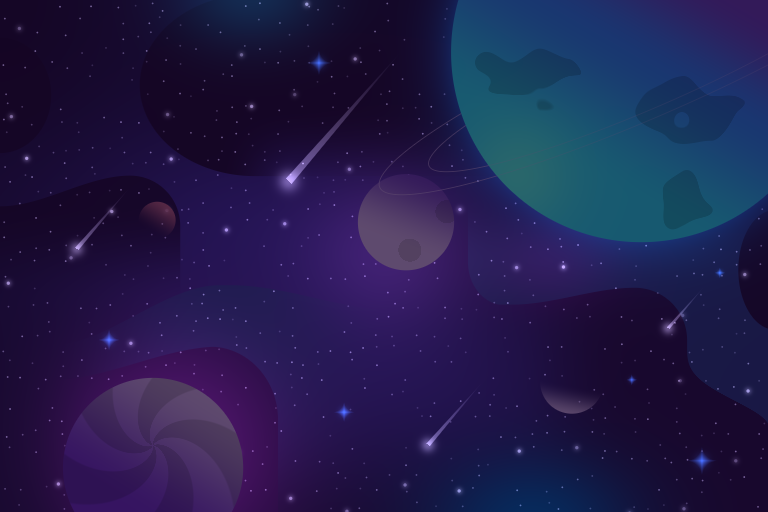
Write a WebGL 2 fragment shader that draws this background.

```glsl
#version 300 es
precision highp float;
uniform vec2 u_resolution;
out vec4 fragColor;
#define NIGHT vec3(.085, .035, .175)
#define SHADE vec3(.08, .02, .14)
#define INDIGO vec3(.1, .11, .29)
#define TEAL vec3(.09, .35, .44)
#define BLUE vec3(.1, .21, .44)
#define VIOLET vec3(.2, .1, .35)
#define LILAC vec3(.37, .29, .43)
#define STARLIGHT vec3(.48, .45, .55)
#define PLANET vec3(1.252, .898, .371)
#define MOON vec3(.793, .566, .094)
#define SWIRL vec3(.299, .086, .176)

float hash(vec2 p) { return fract(sin(dot(p, vec2(12.9898, 78.233))) * 43758.5453); }
float noise(vec2 p) {
  vec2 i = floor(p), f = smoothstep(0., 1., p - i);
  return mix(mix(hash(i), hash(i + vec2(1, 0)), f.x),
    mix(hash(i + vec2(0, 1)), hash(i + 1.), f.x), f.y);
}
// Antialiased coverage of a signed distance
float cover(float d) { return clamp(.5 - d * u_resolution.y, 0., 1.); }
float disc(vec2 p, vec3 b) { return cover(length(p - b.xy) - b.z); }
float glow(vec2 p, float x, float y, float w, float h) {
  vec2 q = (p - vec2(x, y)) / vec2(w, h);
  return exp(-dot(q, q));
}
float ellipse(vec2 q, vec2 r) {
  float k = length(q / r);
  return k * (k - 1.) / max(length(q / r / r), .001);
}
// Quarter plane with a rounded corner
float corner(float x, float y, float w, float h) {
  return (length(max(vec2(x / w, y / h), 0.)) - 1.) * min(w, h);
}
float stars(vec2 p, float cells, float density, float size, float halo) {
  vec2 id = floor(p * cells), spot = .2 + .6 * vec2(hash(id), hash(id + 17.));
  float d = length(fract(p * cells) - spot) / cells;
  float power = step(hash(id + 41.), density) * (.3 + .7 * hash(id + 5.));
  return power * (.8 - .8 * smoothstep(size - .001, size + .0015, d) + halo * exp(-d * d / 5e-5));
}
vec3 nebula(vec2 p) {
  float x = p.x, y = p.y;
  vec3 c = NIGHT + vec3(.05, .04, .14) * glow(p, .5, .56, .4, .22);
  c += vec3(.05, .04, .13) * glow(p, .78, .25, .42, .2);
  // Blue band and the dark hill under it
  float rise = smoothstep(.1, .43, x), far = smoothstep(.45, .78, x);
  float band = cover(y - .326 - .117 * rise + .05 * far) * (1. - far);
  c = mix(c, INDIGO, .8 * band * rise * smoothstep(0., .35, y));
  float hill = corner(x - .41, y - .115 - .065 * rise, .133, .143);
  c = mix(c, vec3(.115, .035, .21), .9 * cover(hill) * smoothstep(.05, .25, x));
  // Dark shapes at the upper left
  float cave = corner(.498 - x, abs(y - .834), .225, .178);
  float fade = mix(1., smoothstep(.62, .8, y), smoothstep(.43, .58, x));
  c = mix(c, SHADE, .95 * cover(cave) * fade);
  c = mix(c, SHADE, .8 * glow(p, 0., 1., .2, .25));
  c = mix(c, SHADE, .8 * cover(ellipse(p - vec2(0, .814), vec2(.1, .113))));
  float wave = corner(x - .254, y - .499 - .06 * smoothstep(0., .254, x), .098, .098);
  c = mix(c, SHADE, .85 * cover(wave) * smoothstep(.4, .6, y));
  // Blue pool at the right, above dark ground
  float flare = 1. - smoothstep(.165, .33, y), slope = smoothstep(1., 1.24, x);
  float ground = corner(x - .16 * flare * flare - 1.24, y - .303 - .033 * slope, .102, .102);
  float cap = corner(.986 - x, .488 - y - .4 * slope, .072, .084);
  c = mix(c, vec3(.095, .03, .175), .9 * cover(ground) * slope);
  c = mix(c, INDIGO, .8 * cover(max(-ground, cap)) * (1. - smoothstep(.48, .62, y)));
  c = mix(c, SHADE, .9 * cover(ellipse(p - vec2(1.514, .473), vec2(.072, .117))));
  // Coloured light
  c += vec3(0, .15, .18) * glow(p, .49, 1.02, .15, .11);
  c = mix(c, vec3(.02, .18, .38), .9 * glow(p, 1.04, -.02, .2, .13));
  c += vec3(.13, .06, .16) * glow(p, .77, .51, .17, .15);
  c += vec3(.09, 0, .07) * glow(p, 1.08, .49, .13, .09);
  c += vec3(.22, .05, .23) * glow(p, .34, .12, .22, .22);
  return c + vec3(0, .11, .2) * exp(-max(length(p - PLANET.xy) - PLANET.z, 0.) / .045);
}
vec3 bluePlanet(vec2 p) {
  vec2 q = (p - PLANET.xy) / PLANET.z, warp = .07 * vec2(noise(p * 18.), noise(p * 18. + 7.));
  float s = dot(q, vec2(.5, .866)), land = 1.;
  vec3 c = mix(mix(TEAL, BLUE, smoothstep(-.7, .05, s)), VIOLET, smoothstep(-.05, .5, s));
  c += vec3(.07, .05, -.02) * glow(q, -.65, -.65, .3, .3);
  vec4 lands[3] = vec4[](vec4(1.4, .83, .11, .05), vec4(1.37, .64, .06, .05), vec4(1.07, .88, .11, .035));
  for (int i = 0; i < 3; i++) land = min(land, ellipse(p + warp - lands[i].xy, lands[i].zw));
  return c * (1. - .16 * cover(land));
}
vec3 swirlPlanet(vec2 p) {
  vec2 q = (p - SWIRL.xy) / SWIRL.z, e = q - vec2(0, .25);
  float arms = sin(5. * atan(e.y, e.x) + 9. * sqrt(length(e)));
  vec3 c = mix(vec3(.21, .08, .38), LILAC, smoothstep(-.5, 1., dot(q, vec2(.5, .8))));
  return c * (1. - .14 * smoothstep(-.1, .1, arms));
}
vec3 moon(vec2 p) {
  vec2 q = (p - MOON.xy) / MOON.z;
  vec3 c = mix(LILAC, VIOLET, smoothstep(-.5, 1.1, dot(q, vec2(.35, .9))));
  return c * (1. - .12 * (disc(q, vec3(.08, -.58, .24)) + disc(q, vec3(.85, .22, .24))));
}
void main() {
  vec2 p = gl_FragCoord.xy / u_resolution.y, q;
  vec3 c = nebula(p);
  c += STARLIGHT * (stars(p, 36., .42, .0014, 0.) + stars(p + 3.7, 9., .32, .003, .5));
  // Sparkles: position, size
  vec3 sparkles[6] = vec3[](vec3(.623, .877, .034), vec3(.213, .336, .03), vec3(.672, .195, .028),
    vec3(1.371, .1, .038), vec3(1.234, .258, .017), vec3(1.406, .467, .017));
  for (int i = 0; i < 6; i++) {
    q = abs(p - sparkles[i].xy) / sparkles[i].z;
    c += BLUE * (2. * max(1. - sqrt(q.x) - sqrt(q.y), 0.) + .5 * exp(-dot(q, q) * 8.));
  }
  // Comets: head, tail length
  vec3 comets[4] = vec3[](vec3(.564, .646, .332), vec3(.15, .514, .155),
    vec3(.836, .131, .16), vec3(1.305, .359, .104));
  for (int i = 0; i < 4; i++) {
    q = mat2(.655, -.756, .756, .655) * (p - comets[i].xy);
    float len = comets[i].z, t = 1. - q.x / len, r = .008 + .035 * len;
    float tail = cover(abs(q.y) - (.001 + .02 * len) * t) * step(0., q.x) * max(t, 0.);
    c += STARLIGHT * .7 * (tail + glow(q, 0., 0., r, r));
  }
  // Large bodies, then small ones lit from one side
  float front = disc(p, PLANET);
  c = mix(c, bluePlanet(p), front);
  c = mix(c, moon(p), disc(p, MOON));
  c = mix(c, swirlPlanet(p), disc(p, SWIRL));
  float lit = dot(p - vec2(.307, .57), vec2(14, 22));
  c = mix(c, vec3(.34, .16, .27), disc(p, vec3(.307, .57, .036)) * smoothstep(-.7, 1.1, lit));
  lit = dot(p - vec2(1.117, .254), vec2(-3, -15));
  c = mix(c, LILAC, disc(p, vec3(1.117, .254, .062)) * smoothstep(.1, 1.1, lit));
  // Tilted rings, hidden on the far side
  q = mat2(.917, -.399, .399, .917) * (p - vec2(1.268, .863));
  float ring = min(abs(ellipse(q, vec2(.574, .09))), abs(ellipse(q, vec2(.469, .072))));
  c = mix(c, LILAC, .6 * mix(1., .4 * step(q.y, 0.), front) * cover(ring - .0008));
  fragColor = vec4(c, 1);
}
```
